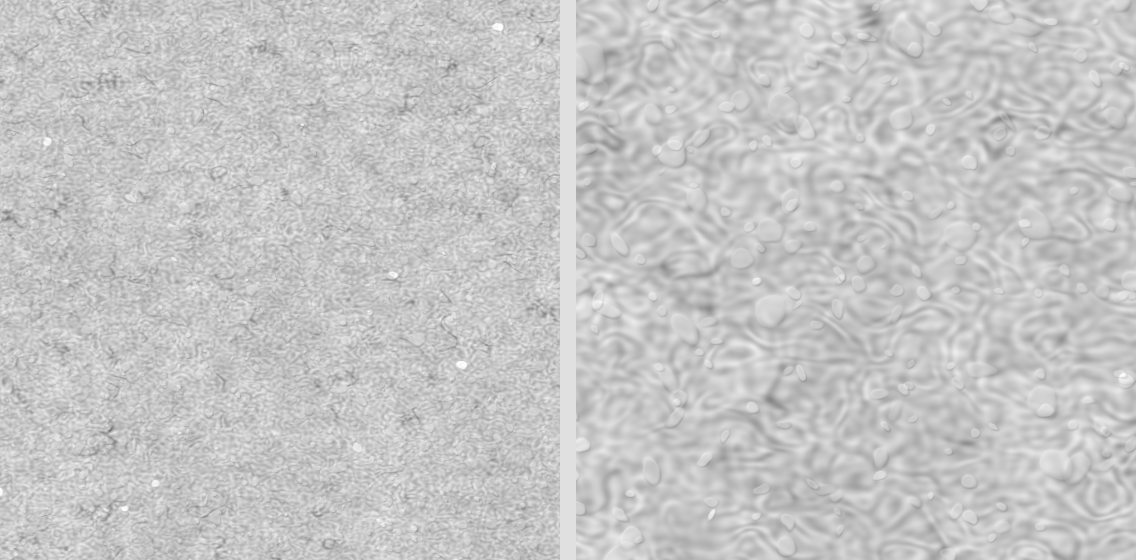
Left: the whole. Right: its middle third, enlarged.
Reproduce this texture procedurally as a WebGL 2 fragment shader.

```glsl
#version 300 es
precision highp float;
// Pale grey mineral surface: fine wormy contour lines and gradient-noise grit,
// strewn with soft-rimmed grains, curved creases, dark smudges and white flecks.
// Every layer adds a signed change of tone to one mid grey.

uniform vec2 u_resolution;
out vec4 fragColor;

const float BASE_TONE = 0.778;
const float TAU = 6.2831853;
const vec2 LIGHT_DIR = vec2(-0.5, 0.866);

// Integer hash of a cell, giving two values in 0..1
vec2 hash2(vec2 cell, float seed) {
  uvec3 v = uvec3(ivec3(cell, seed)) * 1664525u + 1013904223u;
  v.x += v.y * v.z; v.y += v.z * v.x; v.z += v.x * v.y;
  v ^= v >> 16u;
  v.x += v.y * v.z; v.y += v.z * v.x;
  return vec2(v.xy >> 8u) / 16777216.0;
}

float cornerSlope(vec2 cell, vec2 offset, float seed) {
  float angle = TAU * hash2(cell, seed).x;
  return dot(vec2(cos(angle), sin(angle)), offset);
}

// Gradient noise, roughly -0.7..0.7
float noise(vec2 p, float seed) {
  vec2 i = floor(p), f = fract(p), e = vec2(1.0, 0.0);
  vec2 w = f * f * f * (f * (f * 6.0 - 15.0) + 10.0);
  float low = mix(cornerSlope(i, f, seed), cornerSlope(i + e.xy, f - e.xy, seed), w.x);
  float high = mix(cornerSlope(i + e.yx, f - e.yx, seed), cornerSlope(i + e.xx, f - e.xx, seed), w.x);
  return mix(low, high, w.y);
}

// Thin meandering lines along the levels of a noise field
float contours(vec2 p, float turns, float seed) {
  float phase = turns * noise(p, seed);
  return sin(phase) * (1.0 - smoothstep(1.6, 3.2, fwidth(phase)));
}

// Scattered lumpy grains: x is the change of tone, y the cover
vec2 grains(vec2 p, float scale, float density, float lift, float rim, float pixel, float seed) {
  vec2 q = p * scale, home = floor(q), result = vec2(0.0);
  float lump = 0.13 * noise(q * 2.6, seed + 1.0);
  float soft = pixel * scale;
  for (int y = -1; y <= 1; y++) {
    for (int x = -1; x <= 1; x++) {
      vec2 cell = home + vec2(x, y);
      vec2 place = hash2(cell, seed + 2.0);
      vec2 kind = hash2(cell, seed + 3.0);
      vec2 form = hash2(cell, seed + 4.0);
      if (kind.x > density) continue;
      vec2 offset = q - cell - place;
      float angle = (kind.y - 0.5) * 2.4;
      vec2 axis = vec2(cos(angle), sin(angle));
      vec2 local = vec2(dot(offset, axis), dot(offset, vec2(-axis.y, axis.x)));
      float radius = mix(0.17, 0.36, form.x * form.x);
      float squash = mix(0.42, 0.95, form.y);
      float d = (length(local / vec2(1.0, squash)) - radius) * mix(squash, 1.0, 0.4) + lump;
      float cover = 1.0 - smoothstep(-soft, soft, d);
      float edge = exp(-pow(d / max(0.05, 0.8 * soft), 2.0));
      float facing = dot(offset, LIGHT_DIR) / (length(offset) + 0.02);
      float tone = lift * mix(0.4, 1.0, place.x);
      result += vec2(cover * tone + edge * rim * (facing - 0.25), cover);
    }
  }
  return vec2(result.x, min(result.y, 1.0));
}

// Dark curved hairlines, broken up by a coarser field
float creases(vec2 p, float seed) {
  float level = noise(p * vec2(20.0, 32.0), seed);
  float patches = smoothstep(0.14, 0.38, noise(p * 17.0, seed + 1.0));
  return patches * exp(-pow(level / 0.055, 2.0));
}

// Small sooty patches with a ragged inside
float smudges(vec2 p, float grit, float seed) {
  float patches = noise(p * vec2(13.0, 17.0), seed) + 0.3 * noise(p * 45.0, seed + 1.0);
  return smoothstep(0.27, 0.68, patches) * (0.8 - 1.4 * grit);
}

void main() {
  vec2 p = gl_FragCoord.xy / u_resolution.y;
  float pixel = 1.0 / u_resolution.y;

  // Fine texture, slightly stretched sideways
  vec2 bend = vec2(noise(p * 34.0, 1.0), noise(p * 34.0, 2.0));
  vec2 bent = p + 0.006 * bend;
  float grit = noise(bent * vec2(115.0, 160.0), 3.0);
  float worms = contours(bent * vec2(38.0, 52.0), 19.0, 4.0);
  float wormMask = smoothstep(-0.4, 0.35, noise(p * 21.0, 5.0));
  float fine = 0.145 * grit + 0.046 * worms * mix(0.35, 1.0, wormMask);

  // Broad unevenness
  float broad = 0.04 * noise(p * 5.0, 6.0) + 0.075 * noise(p * vec2(24.0, 34.0), 7.0);

  // Grains from coarse to small, then rare white flecks
  vec2 stones = vec2(0.0);
  for (int i = 0; i < 3; i++) {
    float level = float(i);
    stones += grains(p, 24.0 * exp2(0.75 * level), 0.26, 0.045 + 0.015 * level,
                     0.085, pixel, 20.0 + 10.0 * level);
  }
  vec2 flecks = grains(p, 30.0, 0.018, 0.24, 0.06, pixel, 60.0);
  float cover = min(stones.y + flecks.y, 1.0);

  float tone = BASE_TONE + broad + fine * (1.0 - 0.6 * cover) + stones.x + flecks.x;
  tone -= 0.13 * creases(bent, 70.0) + 0.15 * smudges(p, grit, 80.0);
  fragColor = vec4(vec3(clamp(tone, 0.0, 1.0)), 1.0);
}
```
